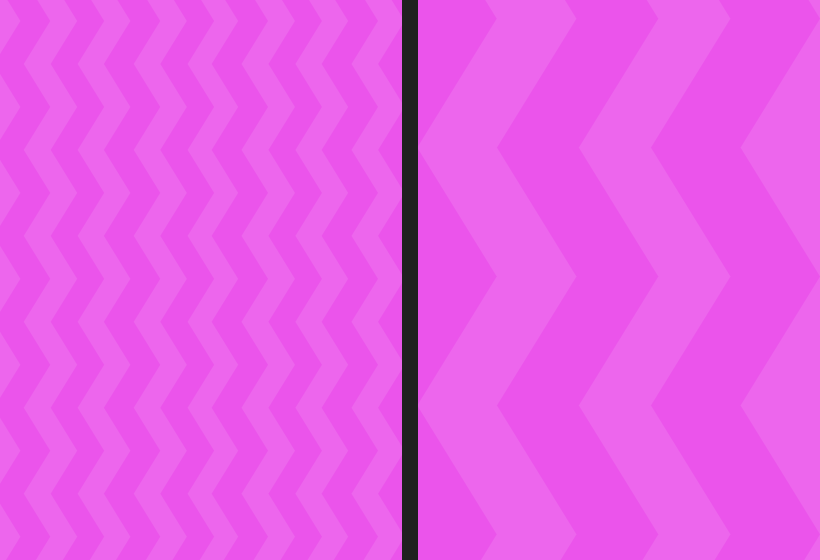
Left, the full canvas; right, a detail of the centre.
Give the GLSL for this pattern, as a Shadertoy shader.

```glsl
const vec3 BASE_COLOR = vec3(0.92, 0.33, 0.92);
const vec3 STRIPE_COLOR = vec3(0.93, 0.40, 0.93);

// All lengths are fractions of the canvas width.
const float GROUP_WIDTH = 0.5417;
const float WAVELENGTH = 0.2138;
const float SWING = 0.0659;
const float PEAK_HEIGHT = 0.0580;

// Left and right edges of the four stripes in a group, at a rightward peak.
const vec4 STRIPE_START = vec4(0.1250, 0.2591, 0.3986, 0.5326);
const vec4 STRIPE_END = vec4(0.1920, 0.3243, 0.4647, 0.5924);

// Leftward offset: zero at each peak, swing halfway between peaks.
float zigzag(float y, float wavelength, float swing) {
    float phase = fract(y / wavelength);
    return swing * (1.0 - abs(2.0 * phase - 1.0));
}

// Horizontal distance inside a repeated band, negative outside.
float bandDepth(float x, float start, float end, float period) {
    float center = 0.5 * (start + end);
    float offset = mod(x - center + 0.5 * period, period) - 0.5 * period;
    return 0.5 * (end - start) - abs(offset);
}

float stripeDepth(float x, vec4 starts, vec4 ends, float period) {
    float depth = -period;
    for (int i = 0; i < 4; i++) {
        depth = max(depth, bandDepth(x, starts[i], ends[i], period));
    }
    return depth;
}

void mainImage(out vec4 fragColor, in vec2 fragCoord) {
    vec2 p = fragCoord / iResolution.x;
    float pixel = 1.0 / iResolution.x;

    // Straighten the chevrons into vertical bands.
    float x = p.x + zigzag(p.y - PEAK_HEIGHT, WAVELENGTH, SWING);
    float depth = stripeDepth(x, STRIPE_START, STRIPE_END, GROUP_WIDTH);

    // Convert horizontal depth to distance across the slanted edge.
    float slope = 2.0 * SWING / WAVELENGTH;
    float edgeDistance = depth * inversesqrt(1.0 + slope * slope);
    float coverage = smoothstep(-0.7 * pixel, 0.7 * pixel, edgeDistance);

    fragColor = vec4(mix(BASE_COLOR, STRIPE_COLOR, coverage), 1.0);
}
```
